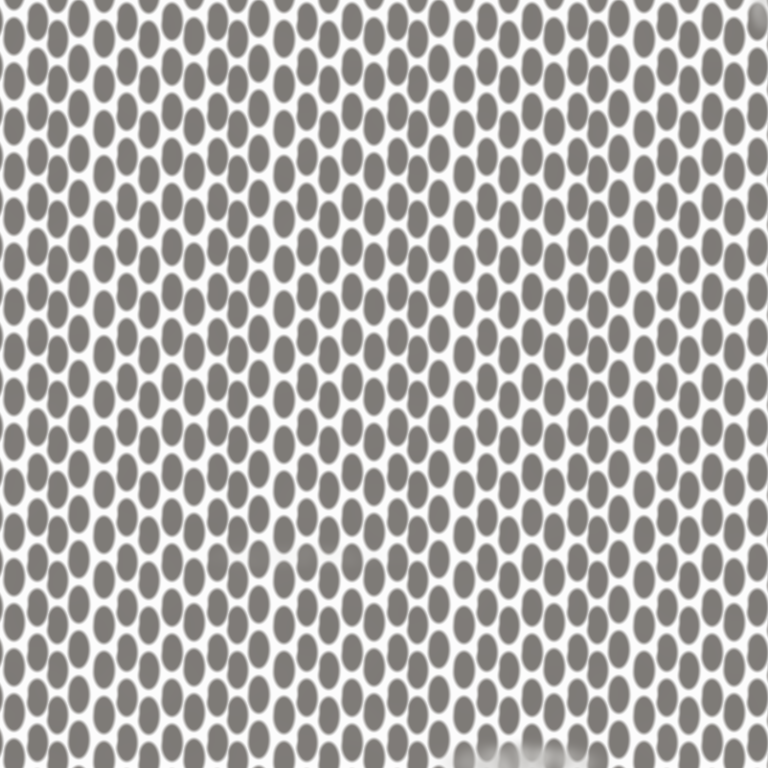
Give the GLSL for this pattern, as a Shadertoy shader.

```glsl
#define ROW_PITCH 0.05869
#define COLUMN_PITCH 0.0293
#define FIRST_COLUMN 0.1354
#define CELL_RADIUS vec2(0.0142, 0.0245)
#define EDGE_SOFTNESS 0.0032
#define DENT_DEPTH 0.0026
#define TINT_VARIATION 0.012
#define CELL_COLOR vec3(0.495, 0.482, 0.468)
#define GROUND_COLOR vec3(0.99)
#define SMUDGE_COLOR vec3(0.76, 0.755, 0.745)

// Eight columns form one repeat: sideways shift, drop (in rows), dent strength
const float SHIFT[8] = float[8](0.0, 0.0003, -0.0004, 0.0006, 0.0, 0.001, -0.0022, -0.0036);
const float DROP[8] = float[8](0.863, 0.479, 0.878, 0.479, 0.805, 0.479, 0.868, 0.409);
const float DENT[8] = float[8](0.25, 1.0, 0.8, 0.5, 0.4, 0.9, 1.0, 0.3);

vec2 hashGradient(vec2 p) {
    vec2 h = vec2(dot(p, vec2(127.1, 311.7)), dot(p, vec2(269.5, 183.3)));
    return 2.0 * fract(sin(h) * 43758.5) - 1.0;
}

float gradientNoise(vec2 p) {
    vec2 i = floor(p), f = fract(p);
    vec2 u = f * f * (3.0 - 2.0 * f);
    vec2 e = vec2(0.0, 1.0);
    float low = mix(dot(hashGradient(i), f),
                    dot(hashGradient(i + e.yx), f - e.yx), u.x);
    float high = mix(dot(hashGradient(i + e.xy), f - e.xy),
                     dot(hashGradient(i + e.yy), f - e.yy), u.x);
    return mix(low, high, u.y);
}

// Approximate distance to an ellipse pinched on its left side
float cellDistance(vec2 p, float dent) {
    float waist = exp(-pow((p.y - 0.003) / 0.008, 2.0));
    float leftSide = smoothstep(0.0, -CELL_RADIUS.x, p.x);
    p.x -= DENT_DEPTH * dent * waist * leftSide;
    float k = length(p / CELL_RADIUS);
    float slope = length(p / (CELL_RADIUS * CELL_RADIUS));
    return k * (k - 1.0) / max(slope, 0.001);
}

// Nearest cell among the column under the point and its two neighbours
float latticeDistance(vec2 p) {
    float nearest = 1.0;
    int column = int(floor((p.x - FIRST_COLUMN) / COLUMN_PITCH + 0.5));
    for (int n = column - 1; n <= column + 1; n++) {
        int k = ((n % 8) + 8) % 8;
        float x = p.x - FIRST_COLUMN - float(n) * COLUMN_PITCH - SHIFT[k];
        float row = (1.0 - p.y) / ROW_PITCH - DROP[k];
        float y = (0.5 - fract(row + 0.5)) * ROW_PITCH;
        nearest = min(nearest, cellDistance(vec2(x, y), DENT[k]));
    }
    return nearest;
}

float smudge(vec2 p, vec2 center, vec2 radius) {
    vec2 q = (p - center) / radius;
    float streaks = 0.65 + 0.9 * gradientNoise(p * vec2(45.0, 30.0));
    return clamp(exp(-dot(q, q) * dot(q, q)) * streaks, 0.0, 1.0);
}

void mainImage(out vec4 fragColor, in vec2 fragCoord) {
    vec2 uv = fragCoord / iResolution.y;

    // Soft-edged cells on a pale ground
    float soft = max(EDGE_SOFTNESS, 0.75 / iResolution.y);
    float ground = smoothstep(-soft, soft, latticeDistance(uv));
    vec3 cell = CELL_COLOR + TINT_VARIATION * gradientNoise(uv * 14.0);
    vec3 color = mix(cell, GROUND_COLOR, ground);

    // Worn patches at the lower edge and upper corner, and a faint rub
    float wear = smudge(uv, vec2(0.68, 0.005), vec2(0.09, 0.026));
    wear += 0.7 * smudge(uv, vec2(0.995, 0.985), vec2(0.018, 0.024));
    wear += 0.12 * smudge(uv, vec2(0.39, 0.275), vec2(0.12, 0.016));
    color = mix(color, SMUDGE_COLOR, min(wear, 0.85));

    fragColor = vec4(color, 1.0);
}
```
